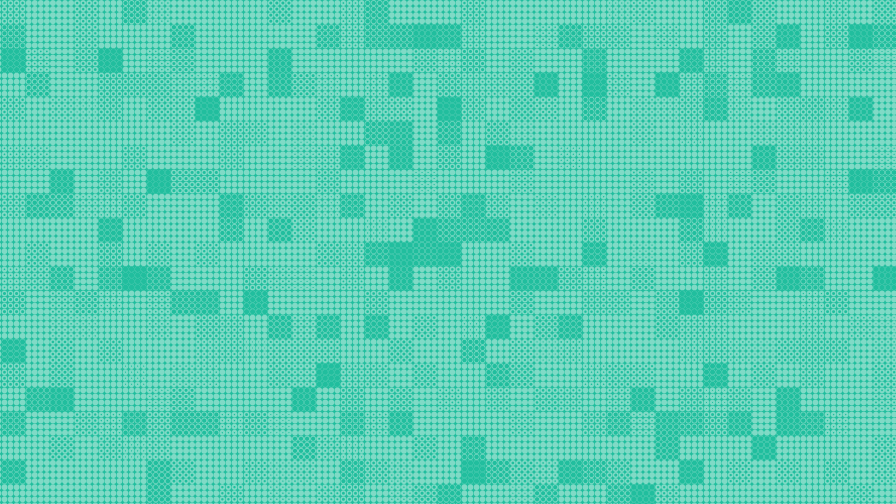
Give the GLSL for this pattern, as a Shadertoy shader.

```glsl
const vec3 GROUND = vec3(0.13, 0.745, 0.62);
const vec3 DOT = vec3(0.50, 0.855, 0.775);
const float ROWS = 20.82;            // cells per canvas height
const float DOTS = 4.0;              // dots along a cell side
const vec2 OFFSET = vec2(0.0029, 0.0);
const float RADIUS = 0.485;          // outer radius, in dot pitches
const float SOLID_SHARE = 0.50;      // cells with filled dots
const float THIN_SHARE = 0.16;       // cells with thin rings
const vec2 SMALL_HOLE = vec2(0.08, 0.25);
const vec2 LARGE_HOLE = vec2(0.33, 0.45);

float hash(vec2 p) {
    vec3 q = fract(p.xyx * vec3(0.1031, 0.1030, 0.0973));
    q += dot(q, q.yzx + 33.33);
    return fract((q.x + q.y) * q.z);
}

// Inner radius for a cell; negative means a filled dot
float holeRadius(vec2 cell) {
    float kind = hash(cell + 17.0);
    float amount = hash(cell + 91.0);
    if (kind < SOLID_SHARE) return -1.0;
    vec2 range = kind > 1.0 - THIN_SHARE ? LARGE_HOLE : SMALL_HOLE;
    return mix(range.x, range.y, amount);
}

float discCoverage(float dist, float radius, float pixel) {
    return clamp(0.5 + (radius - dist) / pixel, 0.0, 1.0);
}

void mainImage(out vec4 fragColor, in vec2 fragCoord) {
    // Height units, measured from the top left
    vec2 uv = vec2(fragCoord.x, iResolution.y - fragCoord.y) / iResolution.y;
    vec2 grid = (uv - OFFSET) * ROWS;
    float pixel = ROWS * DOTS / iResolution.y;

    // Ring: outer disc minus its hole
    float dist = length(fract(grid * DOTS) - 0.5);
    float hole = holeRadius(floor(grid));
    float ring = discCoverage(dist, RADIUS, pixel) - discCoverage(dist, hole, pixel);

    fragColor = vec4(mix(GROUND, DOT, max(ring, 0.0)), 1.0);
}
```
